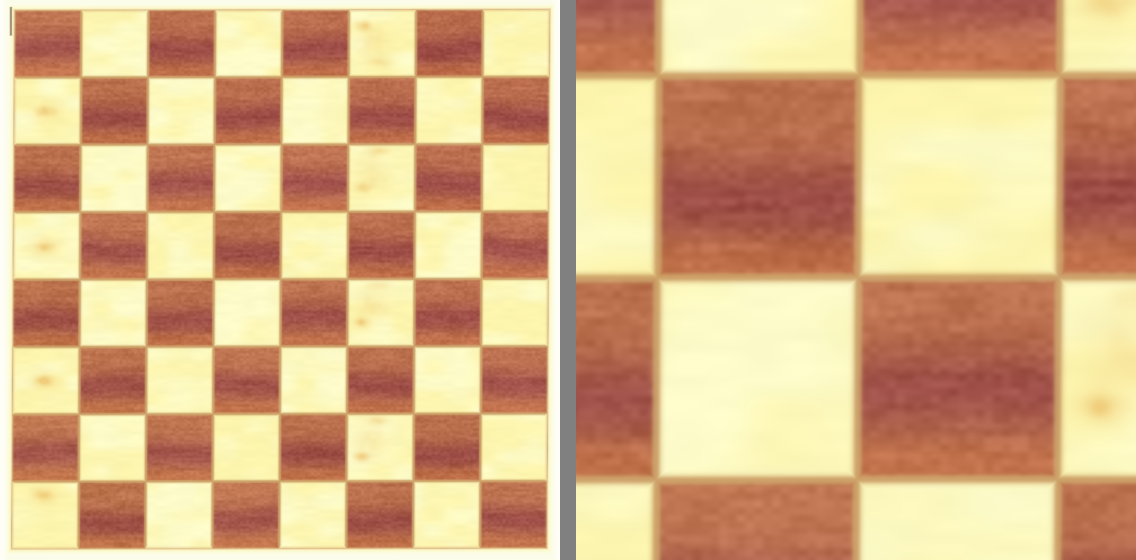
Left: the whole. Right: its middle third, enlarged.
Give the GLSL for this pattern, as a three.js fragment shader.

```glsl
// An 8 by 8 wooden board of mahogany and maple squares on a cream margin.
// A slightly sheared grid gives a signed distance to the dark squares;
// stretched noise adds grain, and knots mark two columns of pale squares.
varying vec2 vUv;

float hash(vec2 p) {
  p = fract(p * vec2(0.1031, 0.1137));
  p += dot(p, p.yx + 33.33);
  return fract((p.x + p.y) * p.x * 17.3);
}

float noise(vec2 p) {
  vec2 i = floor(p), f = fract(p);
  f = f * f * (3.0 - 2.0 * f);
  return mix(mix(hash(i), hash(i + vec2(1, 0)), f.x),
             mix(hash(i + vec2(0, 1)), hash(i + vec2(1, 1)), f.x), f.y);
}

float spot(vec2 p, vec2 center, vec2 size) {
  vec2 d = (p - center) / size;
  return exp(-dot(d, d));
}

vec3 mahogany(vec2 uv, vec2 local, vec2 cell) {
  float shade = hash(cell + 12.0);
  float wave = 0.08 * (noise(vec2(uv.x * 14.0, cell.y * 3.0)) - 0.5);
  float band = spot(vec2(0.0, local.y), vec2(0.0, 0.42 + wave + 0.08 * (shade - 0.5)), vec2(1.0, 0.21));
  vec3 color = mix(vec3(0.75, 0.46, 0.32), vec3(0.63, 0.32, 0.29), band);
  color = mix(color, vec3(0.77, 0.45, 0.29), 0.7 * smoothstep(0.26, 0.08, local.y));
  color *= mix(vec3(1.01, 1.04, 1.0), vec3(0.98, 0.93, 0.97), 0.5 * (uv.x + uv.y));
  float streak = noise(uv * vec2(32.0, 210.0)) - 0.5;
  float fleck = noise(uv * vec2(190.0, 240.0) + 40.0) - 0.5;
  return color + 0.06 * streak + 0.06 * fleck + 0.04 * (shade - 0.5);
}

float knots(vec2 local, vec2 cell) {
  if (cell.x == 0.0) {
    vec2 center = vec2(0.48, cell.y < 1.0 ? 0.8 : 0.49);
    return spot(local, center, vec2(0.12, 0.07)) + 0.4 * spot(local, center, vec2(0.25, 0.15));
  }
  if (cell.x == 5.0) {
    if (cell.y == 7.0) local.y = 1.12 - local.y;
    return spot(local, vec2(0.22, 0.36), vec2(0.11, 0.07))
         + 0.6 * spot(local, vec2(0.46, 0.9), vec2(0.15, 0.06))
         + 0.4 * spot(local, vec2(0.36, 0.6), vec2(0.24, 0.25));
  }
  return 0.0;
}

vec3 maple(vec2 uv, vec2 local, vec2 cell) {
  float figure = noise(uv * vec2(22.0, 38.0)) * 0.6 + hash(cell + 5.0) * 0.4;
  vec3 color = mix(vec3(0.99, 0.985, 0.79), vec3(0.99, 0.96, 0.68), smoothstep(0.25, 0.8, figure));
  color += 0.02 * (noise(uv * vec2(45.0, 150.0)) - 0.5);
  float stain = knots(local, cell) * (0.7 + 0.6 * noise(uv * 90.0));
  return mix(color, vec3(0.93, 0.77, 0.44), clamp(0.6 * stain, 0.0, 0.8));
}

void main() {
  vec2 uv = vUv;
  vec2 grid = (uv - vec2(0.0205 + 0.0055 * uv.y, 0.0195 + 0.0015 * uv.x)) / vec2(0.1195, 0.1203);
  vec2 cell = floor(grid), local = fract(grid);

  // Signed distances: positive within a dark square, and within the board.
  vec2 toEdge = min(local, 1.0 - local);
  float checker = 0.12 * min(toEdge.x, toEdge.y) * (mod(cell.x + cell.y, 2.0) * 2.0 - 1.0);
  vec2 toRim = min(grid, 8.0 - grid);
  float inside = 0.12 * min(toRim.x, toRim.y);
  float dark = min(checker, inside);

  // Margin, paling to white at the left and right rims.
  vec3 margin = mix(vec3(0.99, 0.98, 0.78), vec3(0.99, 0.99, 0.92), smoothstep(0.0, -0.012, inside));
  margin = mix(vec3(0.995, 0.995, 0.97), margin, smoothstep(0.003, 0.014, min(uv.x, 1.0 - uv.x)));

  // Squares with a soft tan joint between them.
  vec3 color = mix(margin, maple(uv, local, cell), smoothstep(-0.003, 0.003, inside));
  color = mix(color, mahogany(uv, local, cell), smoothstep(-0.003, 0.004, dark));
  float joint = exp(-dark * dark / 0.000009) * mix(0.15, 1.0, smoothstep(-0.001, 0.006, inside));
  color = mix(color, vec3(0.78, 0.6, 0.37), 0.75 * joint);

  // Short grey scuff beside the upper left corner.
  vec2 scuff = abs(uv - vec2(0.0195, 0.962)) - vec2(0.0015, 0.025);
  color = mix(color, vec3(0.55, 0.47, 0.38), 0.8 * smoothstep(0.002, -0.001, max(scuff.x, scuff.y)));

  gl_FragColor = vec4(clamp(color, 0.0, 1.0), 1.0);
}
```
